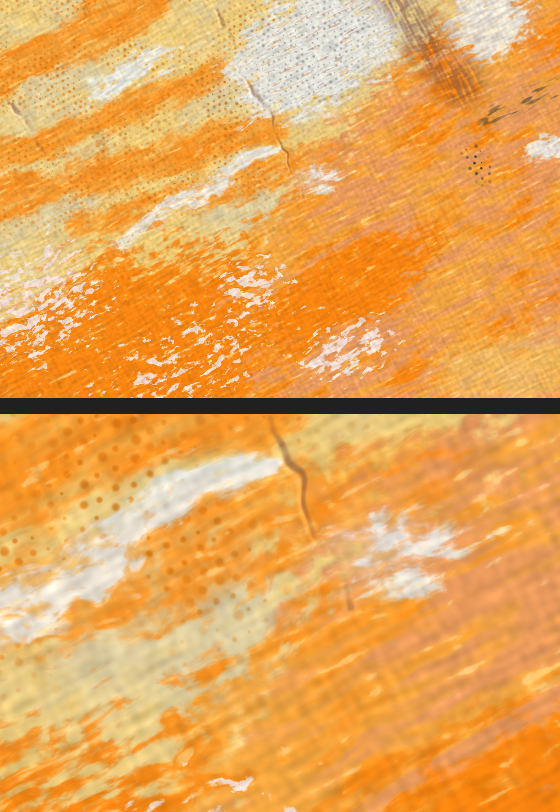
Top: the whole. Bottom: its middle third, enlarged.
This texture is drawn by a Shadertoy shader. Its source:

```glsl
const vec3 ORANGE = vec3(.97, .51, .05);
const vec3 AMBER  = vec3(.95, .65, .25);
const vec3 SALMON = vec3(.91, .60, .36);
const vec3 STRAW  = vec3(.93, .80, .48);
const vec3 SAND   = vec3(.86, .80, .63);
const vec3 CHALK  = vec3(.90, .91, .90);
const vec3 UMBER  = vec3(.50, .32, .25);
const vec3 SOOT   = vec3(.24, .22, .22);
const float BRUSH_ANGLE = .48;

vec2 hash2(vec2 cell) {
    vec2 k = vec2(dot(cell, vec2(127.1, 311.7)), dot(cell, vec2(269.5, 183.3)));
    return 2. * fract(sin(k) * 43758.55) - 1.;
}

float gnoise(vec2 p) {
    vec2 i = floor(p), f = fract(p);
    vec2 u = f * f * (3. - 2. * f);
    float a = dot(hash2(i), f);
    float b = dot(hash2(i + vec2(1, 0)), f - vec2(1, 0));
    float c = dot(hash2(i + vec2(0, 1)), f - vec2(0, 1));
    float d = dot(hash2(i + 1.), f - 1.);
    return mix(mix(a, b, u.x), mix(c, d, u.x), u.y);
}

float fbm(vec2 p) {
    float sum = 0., gain = .6;
    for (int i = 0; i < 4; i++) {
        sum += gain * gnoise(p);
        p = p * 2.03 + 17.3;
        gain *= .55;
    }
    return sum;
}

vec2 turn(vec2 p, float angle) {
    float c = cos(angle), s = sin(angle);
    return mat2(c, -s, s, c) * p;
}

// Soft ellipse lying along the brush direction
float blob(vec2 p, vec2 center, vec2 radius) {
    return 1. - smoothstep(.2, 1.5, length(turn(p - center, BRUSH_ANGLE) / radius));
}

float stroke(vec2 p, vec2 a, vec2 b, float width) {
    vec2 d = b - a;
    float dist = length(p - a - d * clamp(dot(p - a, d) / dot(d, d), 0., 1.));
    return 1. - smoothstep(.2 * width, 1.6 * width, dist);
}

// Ragged paint edge: the grain eats into the amount
float cover(float amount, float grain, float soft) {
    return smoothstep(.5 - soft, .5 + soft, amount + grain);
}

float pores(vec2 q, float density, float size) {
    vec2 g = q * density;
    g.x += .5 * mod(floor(g.y), 2.);
    vec2 jitter = hash2(floor(g));
    float r = size * (.75 + .4 * jitter.x);
    return 1. - smoothstep(.4 * r, 1.5 * r, length(fract(g) - .5 - .22 * jitter));
}

void lay(inout vec3 col, vec3 paint, float amount) {
    col = mix(col, paint, amount);
}

// Thin fold with a lit flank
void crease(inout vec3 col, vec2 p, vec2 a, vec2 b, float width, float wear) {
    lay(col, UMBER, .55 * wear * stroke(p, a, b, width));
    col += .08 * wear * stroke(p + vec2(2. * width, 0), a, b, width);
}

void mainImage(out vec4 fragColor, in vec2 fragCoord) {
    vec2 p = fragCoord / iResolution.y;
    vec2 q = turn(p, BRUSH_ANGLE);
    vec2 warp = vec2(fbm(p * 6.), fbm(p * 6. + 9.));
    vec2 v = p + .07 * warp;
    float bristle = fbm(q * vec2(9, 42) + warp);
    float fine = gnoise(q * vec2(24, 130));
    float weave = gnoise(q * vec2(120, 16));
    float fleck = fbm(q * vec2(24, 52) + 3. * warp);
    float crumb = fbm(q * vec2(50, 80) + 2. * warp);
    float ragged = .6 * bristle + .6 * fleck + .5 * crumb;

    // Weathered ground
    vec3 col = mix(STRAW, SAND, smoothstep(-.25, .25, fbm(p * 4. + 3.) + .5 * ragged));

    // Ochre bands and pores
    float bands = stroke(v, vec2(-.1, .75), vec2(.38, 1), .055);
    bands = max(bands, .9 * stroke(v, vec2(-.1, .55), vec2(.55, .82), .04));
    bands = max(bands, .9 * stroke(v, vec2(-.1, .47), vec2(.68, .68), .055));
    bands = max(bands, .75 * stroke(v, vec2(.2, .42), vec2(.85, .62), .045));
    lay(col, mix(AMBER, ORANGE, clamp(.45 + 1.5 * bristle, 0., 1.)), .9 * cover(bands, ragged, .3));
    float porous = smoothstep(.7, .5, p.x - .2 * p.y) * smoothstep(.35, .5, p.y);
    porous *= smoothstep(-.25, .2, fbm(p * 8. + 5.));
    lay(col, ORANGE * .88, .7 * porous * pores(q, 64., .26));

    // Salmon field
    float field = smoothstep(-.18, .13, dot(v - vec2(.8, .575), vec2(.74, -.66)));
    vec3 warm = mix(AMBER, ORANGE, smoothstep(-.1, .35, fbm(p * 5. + 21.) + .6 * bristle));
    warm = mix(SALMON, warm, smoothstep(-.2, .15, bristle + .7 * fbm(p * 4.)));
    lay(warm, STRAW, .5 * cover(blob(v, vec2(1.25, .05), vec2(.25, .12)), ragged, .35));
    lay(col, warm, cover(field, ragged, .2));

    // Chalk patches
    float white = blob(v, vec2(.79, .87), vec2(.25, .17));
    float chalk = max(white, .8 * blob(v, vec2(1.22, .95), vec2(.15, .11)));
    chalk = max(chalk, .75 * blob(v, vec2(1.38, .62), vec2(.09, .05)));
    chalk = max(chalk, .65 * blob(v, vec2(.32, .82), vec2(.16, .06)));
    chalk = max(chalk, .65 * stroke(v, vec2(.28, .38), vec2(.68, .62), .03));
    chalk = max(chalk, .6 * blob(v, vec2(.81, .55), vec2(.08, .05)));
    lay(col, CHALK + .1 * fine, .88 * cover(chalk, ragged, .16));
    lay(col, SOOT, .3 * white * pores(q, 64., .22));
    lay(col, UMBER, .45 * white * smoothstep(.1, .4, fine));

    // Vivid sheet, pale scratches and flakes
    float vivid = blob(v, vec2(.25, .04), vec2(.56, .33));
    vivid = max(vivid, .9 * blob(v, vec2(.86, .27), vec2(.34, .13)));
    lay(col, mix(ORANGE, AMBER, .6 * smoothstep(.05, .4, ragged)), .95 * cover(vivid, ragged, .16));
    float scratch = smoothstep(.16, .3, .55 * fine + .5 * crumb + .3 * bristle);
    lay(col, mix(STRAW, CHALK, .25), .5 * scratch);
    float flaking = blob(p, vec2(.09, .23), vec2(.26, .2));
    flaking = max(flaking, blob(p, vec2(.63, .28), vec2(.15, .1)));
    flaking = max(flaking, blob(p, vec2(.87, .12), vec2(.18, .11)));
    flaking = max(flaking, .85 * blob(p, vec2(.48, .09), vec2(.36, .17)));
    float flakes = cover(.6 * flaking, .9 * fleck + .7 * crumb - .1, .08);
    lay(col, CHALK + vec3(.05, -.02, -.02), .9 * flakes * smoothstep(0., .2, flaking));

    // Umber smear, dark scrapes and folds
    float smear = stroke(v, vec2(.95, 1.05), vec2(1.16, .78), .06);
    lay(col, UMBER, .6 * smear * smoothstep(-.4, .3, weave + ragged));
    float scrape = stroke(v, vec2(1.23, .71), vec2(1.42, .79), .025);
    lay(col, SOOT, .6 * scrape * smoothstep(0., .3, fine + bristle));
    lay(col, SOOT, blob(p, vec2(1.2, .59), vec2(.03, .06)) * pores(q, 50., .22));
    float wear = smoothstep(-.25, .25, fbm(p * 16.));
    crease(col, v, vec2(.55, .98), vec2(.68, .68), .004, wear);
    crease(col, v, vec2(.69, .67), vec2(.77, .5), .003, wear);
    crease(col, v, vec2(.04, .74), vec2(.1, .61), .004, wear);

    // Fine woven relief
    col *= 1. + .16 * fine + .09 * weave + .1 * gnoise(p * 110.);
    fragColor = vec4(clamp(col, 0., 1.), 1);
}
```
